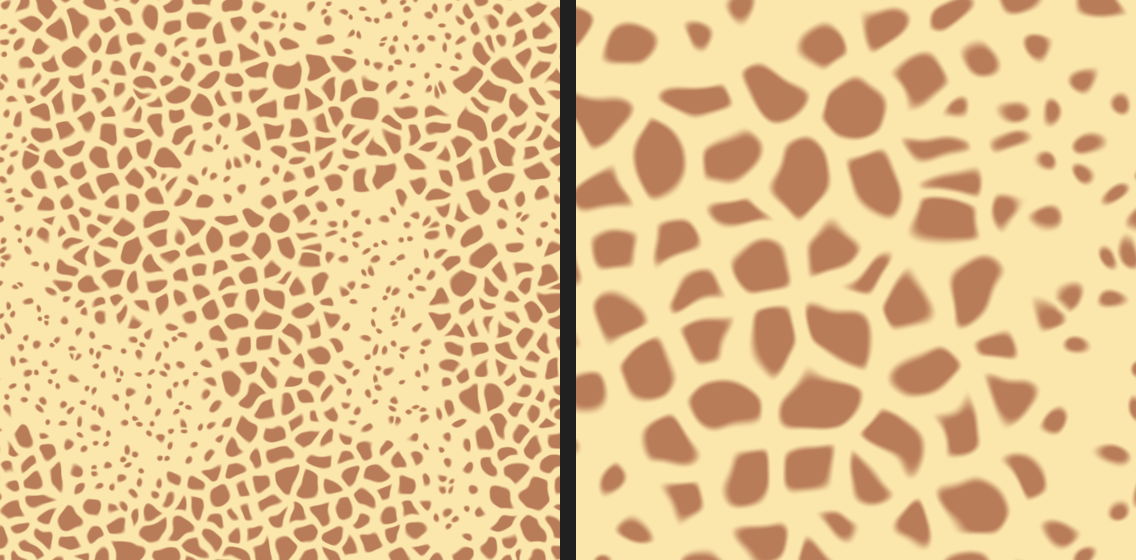
Left, the full canvas; right, a detail of the centre.
Reproduce this pattern procedurally as a WebGL 2 fragment shader.

```glsl
#version 300 es
precision highp float;
// Animal-hide spots: rounded Voronoi cells, shrunk so pale channels run between them.
// Thinning the seeds makes large patches; a broad noise field keeps all seeds
// in some zones, where the cells turn into small round dots.

uniform vec2 u_resolution;
out vec4 fragColor;

vec2 hash2(vec2 p) {
    vec3 q = fract(p.xyx * vec3(0.1031, 0.1030, 0.0973));
    q += dot(q, q.yzx + 33.33);
    return fract((q.xx + q.yz) * q.zy);
}

float cornerSlope(vec2 corner, vec2 offset) {
    float angle = 6.2832 * hash2(corner + 71.0).x;
    return dot(vec2(cos(angle), sin(angle)), offset);
}

float gradientNoise(vec2 p) {
    vec2 i = floor(p), f = p - i;
    vec2 u = f * f * f * (f * (f * 6.0 - 15.0) + 10.0);
    vec2 e = vec2(1.0, 0.0);
    return mix(mix(cornerSlope(i, f), cornerSlope(i + e, f - e), u.x),
               mix(cornerSlope(i + e.yx, f - e.yx), cornerSlope(i + 1.0, f - 1.0), u.x), u.y);
}

// 0 among large patches, 1 among small dots
float dotZone(vec2 id) {
    return smoothstep(0.02, 0.28, gradientNoise(id * 0.1 + 5.3));
}

vec2 seedPosition(vec2 id) {
    return id + 0.5 + 0.76 * (hash2(id) - 0.5);
}

// Alternate cells are thinned unequally, which keeps the gaps even
bool hasSeed(vec2 id) {
    float thinning = mod(id.x + id.y, 2.0) < 0.5 ? 0.2 : 0.85;
    float chance = hash2(id + 19.7).x;
    return chance > thinning || chance > thinning * (1.0 - dotZone(id));
}

// Positive inside a spot, in cell units
float spotField(vec2 p) {
    // Nearest seed
    vec2 home = floor(p), nearest = home, nearestId = home;
    float best = 1e3;
    for (int y = -2; y <= 2; y++)
    for (int x = -2; x <= 2; x++) {
        vec2 id = home + vec2(x, y);
        vec2 seed = seedPosition(id);
        float dist = distance(p, seed);
        if (dist < best && hasSeed(id)) {
            best = dist;
            nearest = seed;
            nearestId = id;
        }
    }

    // Smooth minimum of the distances to the cell's sides
    float sides = 0.0, reach = 1e3;
    for (int y = -3; y <= 3; y++)
    for (int x = -3; x <= 3; x++) {
        vec2 id = nearestId + vec2(x, y);
        if (id == nearestId || !hasSeed(id)) continue;
        vec2 seed = seedPosition(id);
        float side = dot(0.5 * (nearest + seed) - p, normalize(seed - nearest));
        sides += exp(-12.0 * side);
        reach = min(reach, 0.5 * distance(seed, nearest));
    }
    float edge = -log(sides) / 12.0;

    // Shrink the cell, then turn it into a disc inside the dot zones
    float patchShape = edge - min(0.25, 0.6 * reach);
    float dotShape = 0.2 - best;
    return min(mix(patchShape, dotShape, dotZone(nearestId)), edge - 0.08);
}

void main() {
    vec2 uv = gl_FragCoord.xy / min(u_resolution.x, u_resolution.y);

    // Turned grid, bent by noise so that the outlines bulge and pinch
    vec2 p = mat2(0.88, 0.475, -0.475, 0.88) * uv * 36.0 + 40.0;
    p += 0.45 * vec2(gradientNoise(p * 0.8), gradientNoise(p * 0.8 + 37.5));

    vec3 cream = vec3(0.985, 0.90, 0.67);
    vec3 brown = vec3(0.725, 0.485, 0.345);
    float spot = smoothstep(-0.09, 0.09, spotField(p));
    fragColor = vec4(mix(cream, brown, spot), 1.0);
}
```
